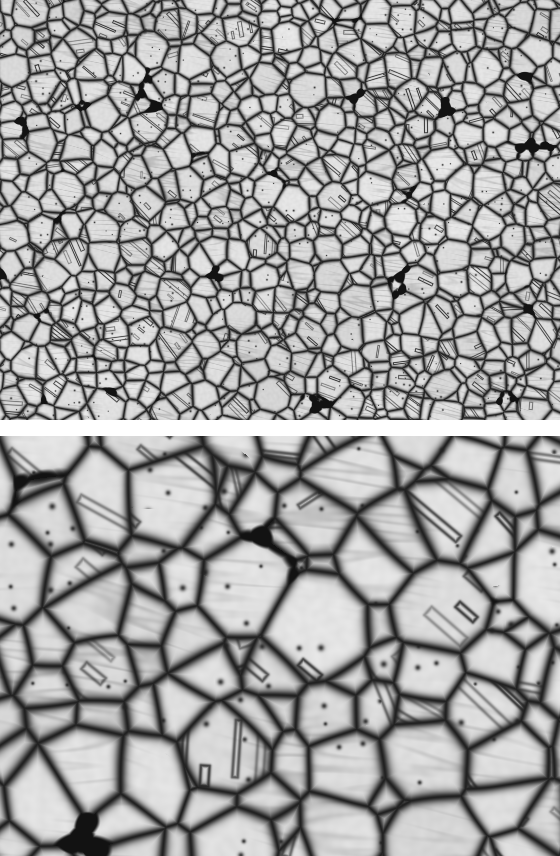
Top: the whole. Bottom: its middle third, enlarged.
Write a WebGL 2 fragment shader that draws this texture.

```glsl
#version 300 es
precision highp float;

uniform vec2 u_resolution;
out vec4 fragColor;

// Lengths are fractions of the canvas height.
const float GRAIN_ROWS = 26.0;
const float SIZE_SPREAD = 1.25;     // larger values let big grains swallow small ones
const float BOUNDARY_WIDTH = 0.0042;
const float BOUNDARY_FALLOFF = 1.6;
const float BEND_AMOUNT = 0.006;
const float BEND_SCALE = 13.0;
const float PORE_RADIUS = 0.015;
const float SPECK_ROWS = 65.0;
const float SPECK_RADIUS = 0.0023;
const float NEEDLE_SPACING = 0.022;
const float NEEDLE_STROKE = 0.0015;
const float NEEDLE_SHARE = 0.42;
const float STREAK_DEPTH = 0.11;
const float LIGHT_TONE = 0.865;
const float INK_TONE = 0.13;
const float PORE_TONE = 0.07;

vec3 hash3(vec2 p) {
  vec3 q = fract(p.xyx * vec3(0.1031, 0.1030, 0.0973));
  q += dot(q, q.yxz + 33.33);
  return fract((q.xxy + q.yzz) * q.zyx);
}

float gradientDot(vec2 cell, vec2 offset) {
  float a = 6.2832 * hash3(cell).x;
  return dot(vec2(cos(a), sin(a)), offset);
}

float gradientNoise(vec2 p) {
  vec2 i = floor(p), f = p - i;
  vec2 w = f * f * f * (f * (f * 6.0 - 15.0) + 10.0);
  vec2 e = vec2(1.0, 0.0);
  return mix(mix(gradientDot(i, f), gradientDot(i + e, f - e), w.x),
             mix(gradientDot(i + e.yx, f - e.yx), gradientDot(i + 1.0, f - 1.0), w.x), w.y);
}

vec2 turn(vec2 p, float angle) {
  float c = cos(angle), s = sin(angle);
  return vec2(c * p.x + s * p.y, c * p.y - s * p.x);
}

// Grain seed: position in xy, power weight in z.
vec3 grainSeed(vec2 cell) {
  vec3 h = hash3(cell);
  return vec3(cell + 0.06 + 0.88 * h.xy, SIZE_SPREAD * h.z * h.z * h.z);
}

float powerDistance(vec2 p, vec3 seed) {
  vec2 d = p - seed.xy;
  return dot(d, d) - seed.z;
}

// Power diagram: the owning cell and the distances to its two nearest edges.
void findGrain(vec2 p, out vec2 owner, out vec2 edges) {
  vec2 base = floor(p);
  float best = 1e5;
  for (int k = 0; k < 25; k++) {
    vec2 cell = base + vec2(k % 5 - 2, k / 5 - 2);
    float d = powerDistance(p, grainSeed(cell));
    if (d < best) { best = d; owner = cell; }
  }
  vec3 own = grainSeed(owner);
  edges = vec2(1e5);
  for (int k = 0; k < 25; k++) {
    vec2 cell = base + vec2(k % 5 - 2, k / 5 - 2);
    if (cell == owner) continue;
    vec3 other = grainSeed(cell);
    float d = 0.5 * (powerDistance(p, other) - best) / length(other.xy - own.xy);
    edges = d < edges.x ? vec2(d, edges.x) : vec2(edges.x, min(edges.y, d));
  }
}

// Slender outlined twins, one candidate per row inside a grain.
float needles(vec2 q, vec2 id) {
  float row = floor(q.y / NEEDLE_SPACING);
  vec3 h = hash3(id * 3.7 + row * 11.3 + 5.0);
  vec3 g = hash3(id * 1.9 + row * 7.1 + 40.0);
  vec2 center = vec2(0.04 * (h.x - 0.5), (row + 0.5 + 0.35 * (h.y - 0.5)) * NEEDLE_SPACING);
  vec2 e = abs(q - center) - vec2(mix(0.008, 0.06, g.x * g.x), mix(0.0015, 0.0045, g.y));
  float d = length(max(e, 0.0)) + min(max(e.x, e.y), 0.0);
  return step(0.4, h.z) * mix(0.35, 0.85, g.z) * exp(-pow(d / NEEDLE_STROKE, 2.0));
}

float specks(vec2 p) {
  vec2 cell = floor(p * SPECK_ROWS);
  vec3 h = hash3(cell + 210.0);
  float crowd = 0.13 + 0.45 * gradientNoise(p * 7.0 + 31.0);
  float d = length(p - (cell + 0.25 + 0.5 * h.xy) / SPECK_ROWS);
  float radius = SPECK_RADIUS * mix(0.6, 1.2, fract(h.z * 37.0));
  return step(h.z, crowd) * exp(-pow(d / radius, 2.0));
}

void main() {
  vec2 p = gl_FragCoord.xy / u_resolution.y;
  vec2 bend = vec2(gradientNoise(p * BEND_SCALE), gradientNoise(p * BEND_SCALE + 57.0));
  vec2 owner, edges;
  findGrain((p + BEND_AMOUNT * bend) * GRAIN_ROWS, owner, edges);
  edges /= GRAIN_ROWS;
  vec3 trait = hash3(owner + 91.0);
  vec2 local = p - grainSeed(owner).xy / GRAIN_ROWS;

  // Grain faces with faint polishing streaks
  float tone = LIGHT_TONE + 0.05 * (trait.x - 0.5) + 0.05 * gradientNoise(p * 2.5);
  vec2 along = turn(p, -0.14 + 0.3 * (trait.y - 0.5));
  float ripple = gradientNoise(along * vec2(7.0, 75.0) + owner * 0.37);
  float patches = smoothstep(-0.3, 0.3, gradientNoise(p * 9.0 + 12.0));
  tone -= STREAK_DEPTH * patches * (1.0 - smoothstep(0.0, 0.16, abs(ripple)));
  tone += 0.03 * gradientNoise(p * 120.0);

  // Needles and specks
  float swing = 2.0 * trait.y - 1.0;
  float marks = step(trait.z, NEEDLE_SHARE) * needles(turn(local, -0.7 + 1.3 * swing * swing * swing), owner);
  marks = max(marks, 0.85 * specks(p));
  tone = mix(tone, INK_TONE, marks);

  // Etched boundaries of uneven width
  float width = BOUNDARY_WIDTH * (1.0 + 0.4 * gradientNoise(p * 16.0 + 80.0));
  tone = mix(tone, INK_TONE, exp(-pow(max(edges.x, 0.0) / width, BOUNDARY_FALLOFF)));

  // Pores at some junctions
  float radius = PORE_RADIUS * smoothstep(0.3, 0.5, gradientNoise(p * 10.0 + 140.0));
  float pore = 1.0 - smoothstep(radius - 0.003, radius + 0.002, length(edges));
  tone = mix(tone, PORE_TONE, pore * smoothstep(0.0, 0.004, radius));

  fragColor = vec4(vec3(clamp(tone, 0.0, 1.0)), 1.0);
}
```
